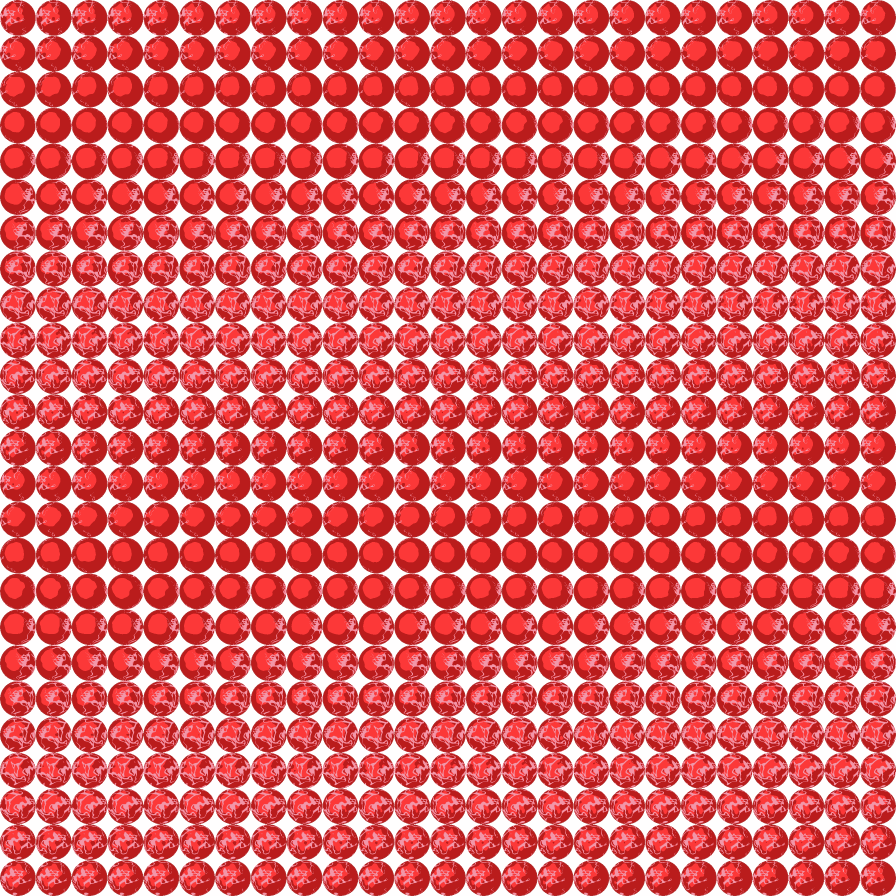
A WebGL 1 fragment shader for this pattern:

```glsl
precision highp float;
uniform vec2 u_resolution;

float hash(vec3 p) {
    return fract(sin(dot(p, vec3(127.1, 311.7, 74.7))) * 43758.55);
}

float noise(vec3 p) {
    vec3 i = floor(p);
    vec3 f = fract(p);
    f = f * f * (3.0 - 2.0 * f);
    vec2 e = vec2(0.0, 1.0);
    vec4 nearFar = mix(
        vec4(hash(i), hash(i + e.xyx), hash(i + e.xxy), hash(i + e.xyy)),
        vec4(hash(i + e.yxx), hash(i + e.yyx), hash(i + e.yxy), hash(i + e.yyy)),
        f.x);
    vec2 column = mix(nearFar.xz, nearFar.yw, f.y);
    return mix(column.x, column.y, f.z);
}

// Marbled field on the ball surface, bent by a coarser noise
float marble(vec3 p) {
    vec3 warp = vec3(noise(p * 2.0 + 5.0), noise(p * 2.0 + 17.0), noise(p * 2.0 + 29.0));
    vec3 w = p * 2.3 + warp * 1.8;
    return 0.68 * noise(w + 11.0) + 0.32 * noise(w * 2.1 + 23.0);
}

// Turn about the vertical axis
vec3 spin(vec3 p, float angle) {
    float c = cos(angle);
    float s = sin(angle);
    return vec3(p.x * c + p.z * s, p.y, p.z * c - p.x * s);
}

vec3 ballGrid(vec2 grid) {
    vec2 cell = mod(floor(grid), 25.0);
    vec2 p = (fract(grid) - 0.5) / 0.498;
    float r2 = dot(p, p);
    if (r2 > 1.0) return vec3(1.0, 0.995, 0.995);

    // Cells in reading order step through two full turns
    float order = cell.x + 25.0 * (24.0 - cell.y);
    vec3 normal = vec3(p, sqrt(1.0 - r2));
    vec3 surface = spin(normal, order / 625.0 * 12.56637);
    float vein = marble(surface);
    float veined = 1.0 - smoothstep(-0.1, 0.5, surface.x);

    // Two-tone light with a ragged edge
    float light = dot(normal, normalize(vec3(-0.22, 0.2, 0.9)));
    float ragged = (noise(surface * 4.0 + 41.0) - 0.5) * mix(0.12, 0.36, veined);
    vec3 color = vec3(0.73, 0.11, 0.11);
    if (r2 > 0.92) color = vec3(0.70, 0.19, 0.19);
    if (light + ragged > 0.82) color = vec3(0.99, 0.22, 0.22);

    // Rose veins with a pale core, absent on the plain side
    float distanceToVein = abs(vein - 0.5);
    if (distanceToVein < 0.052 * veined) color = vec3(0.93, 0.39, 0.44);
    if (distanceToVein < 0.036 * veined) color = vec3(0.95, 0.59, 0.66);
    return color;
}

void main() {
    // Average a 3 by 3 set of samples to smooth every edge
    vec3 total = vec3(0.0);
    for (int y = 0; y < 3; y++) {
        for (int x = 0; x < 3; x++) {
            vec2 offset = (vec2(float(x), float(y)) - 1.0) / 3.0;
            total += ballGrid((gl_FragCoord.xy + offset) / u_resolution * 25.0);
        }
    }
    gl_FragColor = vec4(total / 9.0, 1.0);
}
```
